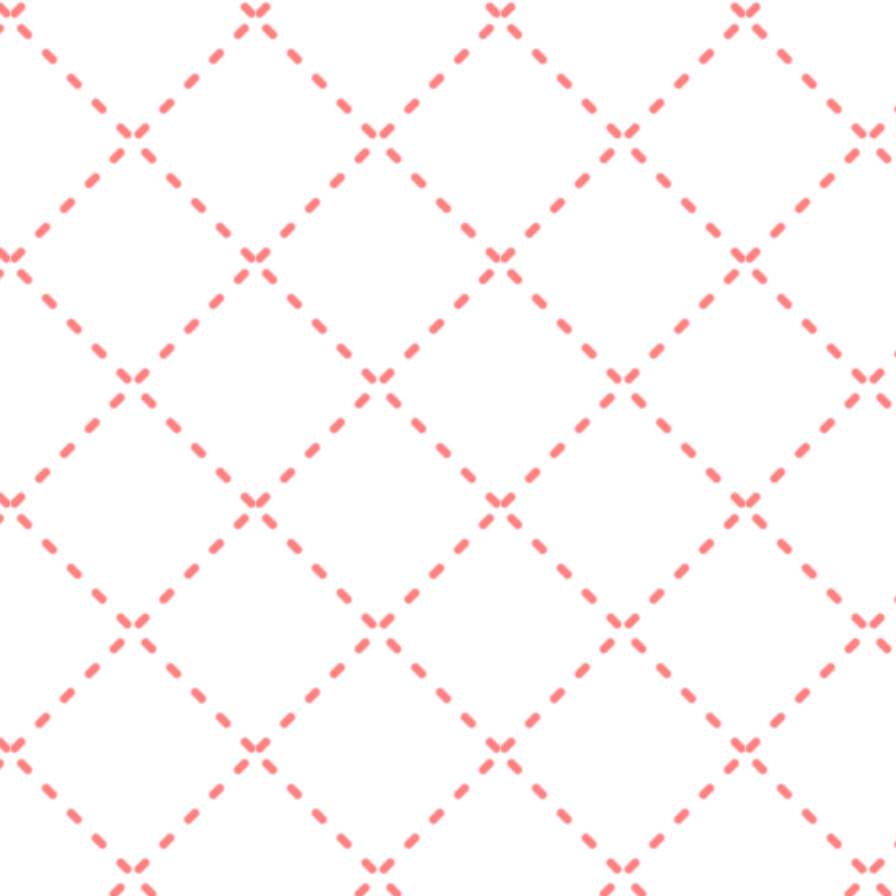
Write a WebGL 1 fragment shader that draws this pattern.

```glsl
precision mediump float;
// Diagonal lattice of soft, round-ended coral dashes on white.
// Each diagonal family is folded into one line, then into one dash; the second
// family mirrors the first. Every tile restarts its run of ten dashes.

uniform vec2 u_resolution;

const float REPEATS = 3.657;                    // tiles across the canvas
const vec2 FIRST_NODE = vec2(0.0117, 0.0195);   // crossing, from the top left

// Lengths below are in tiles.
const float DASH_STEP = 0.1014;     // spacing along one axis
const float DASH_START = 0.0576;    // first dash after a crossing
const float SEAM_MARGIN = 0.0436;   // half the shorter gap between runs
const float HALF_LENGTH = 0.0186;   // centre to start of the round cap
const float RADIUS = 0.0171;
const float EDGE_BLUR = 0.0093;

const vec3 PAPER = vec3(1.0);
const vec3 CORAL = vec3(1.0, 0.50, 0.50);

// Signed distance to a capsule lying along x.
float capsule(vec2 p, float halfLength, float radius) {
  p.x -= clamp(p.x, -halfLength, halfLength);
  return length(p) - radius;
}

// Signed distance to the dashes on the lines x - y = integer.
float dashedDiagonals(vec2 p) {
  float offset = p.x - p.y;
  float line = floor(offset + 0.5);
  float across = (offset - line) / sqrt(2.0);

  // Position along the line, wrapped in the middle of the short gap.
  float along = 0.5 * (p.x + p.y - line) - DASH_START;
  along = fract(along + SEAM_MARGIN) - SEAM_MARGIN;
  along -= DASH_STEP * floor(along / DASH_STEP + 0.5);

  return capsule(vec2(along * sqrt(2.0), across), HALF_LENGTH, RADIUS);
}

// Soft coverage of a shape from its signed distance.
float coverage(float dist, float blur) {
  return 1.0 - smoothstep(-blur, blur, dist);
}

void main() {
  float side = min(u_resolution.x, u_resolution.y);
  vec2 fromTop = vec2(gl_FragCoord.x, u_resolution.y - gl_FragCoord.y) / side;
  vec2 p = (fromTop - FIRST_NODE) * REPEATS;
  float blur = max(EDGE_BLUR, REPEATS / side);

  float falling = dashedDiagonals(p);
  float rising = dashedDiagonals(vec2(-p.x, p.y));
  float ink = coverage(min(falling, rising), blur);

  gl_FragColor = vec4(mix(PAPER, CORAL, ink), 1.0);
}
```
